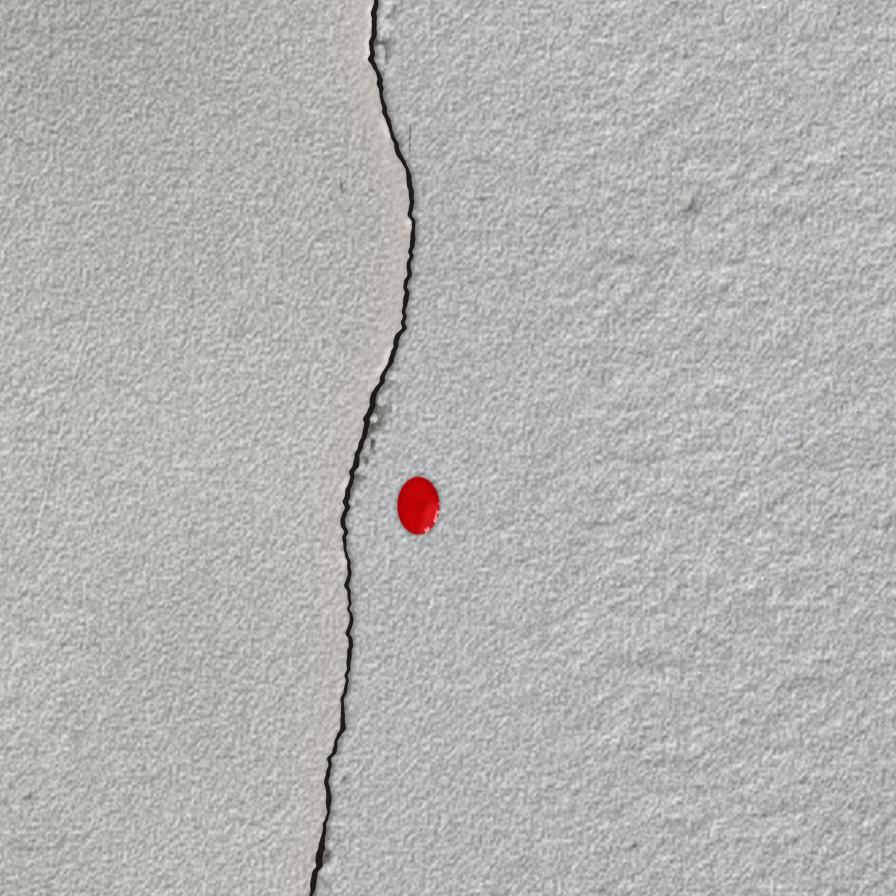
Give the GLSL for this texture, as a Shadertoy shader.

```glsl
// Painted plaster wall split by a ragged vertical crack, with a small red oval sticker.
// Relief is a noise height field lit from the upper left; the crack is a polyline
// roughened by noise, and chips, pimples and scratches are layered over the wall.

const vec2 LIGHT_STEP = vec2(-0.0012, 0.0017);
const float RELIEF = 0.27;
const float GRAIN = 0.14;
const float CRACK_WIDTH = 0.0021;
const vec3 WALL_COOL = vec3(0.695, 0.700, 0.705);
const vec3 WALL_WARM = vec3(0.715, 0.708, 0.695);
const vec3 LIP_COLOR = vec3(0.79, 0.755, 0.725);
const vec3 CRACK_COLOR = vec3(0.09, 0.08, 0.07);
const vec3 STICKER_COLOR = vec3(0.74, 0.015, 0.03);
const vec2 STICKER_CENTER = vec2(0.467, 0.4355);
const vec2 STICKER_RADII = vec2(0.0235, 0.0322);

const int CRACK_POINTS = 20;
const vec2 CRACK[CRACK_POINTS] = vec2[](
    vec2(.418, 1.01), vec2(.418, .935), vec2(.430, .876), vec2(.456, .811), vec2(.461, .766),
    vec2(.462, .724), vec2(.453, .687), vec2(.454, .659), vec2(.436, .596), vec2(.414, .544),
    vec2(.396, .486), vec2(.384, .440), vec2(.385, .388), vec2(.389, .323), vec2(.387, .232),
    vec2(.381, .193), vec2(.367, .154), vec2(.367, .108), vec2(.354, .043), vec2(.343, -.01));

// Larger lumps: centre and radius
const int LUMPS = 6;
const vec3 LUMP[LUMPS] = vec3[](
    vec3(.764, .779, .0105), vec3(.889, .505, .005), vec3(.705, .059, .006),
    vec3(.028, .115, .006), vec3(.533, .781, .004), vec3(.379, .132, .005));

float hash(vec2 p) {
    vec3 q = fract(vec3(p.xyx) * 0.1031);
    q += dot(q, q.yzx + 33.33);
    return fract((q.x + q.y) * q.z);
}

float noise(vec2 p) {
    vec2 i = floor(p), f = fract(p);
    f = f * f * (3.0 - 2.0 * f);
    return mix(mix(hash(i), hash(i + vec2(1, 0)), f.x),
               mix(hash(i + vec2(0, 1)), hash(i + vec2(1, 1)), f.x), f.y);
}

float bell(float x, float width) { return exp(-x * x / (width * width)); }

float segmentDistance(vec2 p, vec2 a, vec2 b) {
    vec2 ab = b - a;
    return length(p - a - ab * clamp(dot(p - a, ab) / dot(ab, ab), 0.0, 1.0));
}

// Plaster is smooth around the crack and coarse toward the sides
float roughness(float x) {
    return 0.2 + 0.8 * smoothstep(0.46, 0.7, x) + 0.35 * (1.0 - smoothstep(0.0, 0.15, x));
}

// Small domes, at most one in each cell
float pimples(vec2 p, float cells) {
    vec2 id = floor(p * cells), f = fract(p * cells);
    vec2 center = 0.3 + 0.4 * vec2(hash(id + 7.1), hash(id + 19.7));
    float radius = 0.1 + 0.18 * hash(id + 3.3);
    return step(0.86, hash(id)) * (1.0 - smoothstep(0.0, radius, length(f - center)));
}

float height(vec2 p) {
    float rough = roughness(p.x);
    float coarse = 1.1 * noise(p * vec2(85, 105)) + 1.6 * noise(p * vec2(30, 44) + 9.0);
    float weave = 0.8 * noise(p * vec2(240, 215));
    return weave + rough * (coarse + 0.55 * pimples(p, 38.0));
}

// Horizontal offset from the crack, corrected for its slope
float crackOffset(vec2 p) {
    float jag = 0.007 * (noise(vec2(p.y * 55.0, 2.0)) - 0.5)
              + 0.004 * (noise(vec2(p.y * 150.0, 5.0)) - 0.5);
    float offset = 1.0;
    for (int i = 0; i < CRACK_POINTS - 1; i++) {
        vec2 a = CRACK[i], b = CRACK[i + 1];
        if (p.y <= a.y && p.y > b.y) {
            float slope = (b.x - a.x) / (b.y - a.y);
            offset = (p.x - a.x - slope * (p.y - a.y) - jag) / sqrt(1.0 + slope * slope);
        }
    }
    return offset;
}

void mainImage(out vec4 fragColor, in vec2 fragCoord) {
    vec2 p = fragCoord / iResolution.xy;
    float aa = 1.0 / iResolution.y;

    // Wall tone, relief and grain
    float side = crackOffset(p);
    vec3 color = mix(WALL_WARM, WALL_COOL, smoothstep(-0.03, 0.03, side));
    color += 0.035 * (noise(p * vec2(5, 4)) - 0.5);
    color -= 0.05 * bell(length(p - vec2(0.0, 1.0)), 0.22);
    color += RELIEF * (height(p) - height(p + LIGHT_STEP));
    color += GRAIN * (noise(p * vec2(330, 310) + 40.0) - 0.5);

    // Scratches and dark nicks
    float scratch = segmentDistance(p, vec2(.101, .655), vec2(.040, .405));
    color += 0.06 * bell(scratch, 0.002) - 0.05 * bell(scratch - 0.003, 0.002);
    color -= 0.06 * bell(segmentDistance(p, vec2(0.0, .865), vec2(.04, .83)), 0.0015);
    color -= 0.22 * bell(segmentDistance(p, vec2(.380, .797), vec2(.382, .786)), 0.0018);
    color -= 0.2 * bell(segmentDistance(p, vec2(.458, .86), vec2(.457, .828)), 0.0012);

    // Lumps with a cast shadow at the lower right
    for (int i = 0; i < LUMPS; i++) {
        float r = LUMP[i].z;
        vec2 q = p - LUMP[i].xy + 0.9 * r * (vec2(noise(p * 130.0), noise(p * 130.0 + 31.0)) - 0.5);
        color -= 0.32 * bell(length(q - r * vec2(0.65, -0.5)), r * 0.85);
        color = mix(color, vec3(0.82, 0.81, 0.78), 0.85 * bell(length(q), r * 0.75));
    }

    // Pale lip on the left, crumbled chips where the crack is broken open
    float lip = smoothstep(-0.05, 0.0, side) * (1.0 - smoothstep(-0.001, 0.001, side));
    color = mix(color, LIP_COLOR, lip * mix(0.25, 0.6, smoothstep(0.3, 0.7, p.y)));
    float broken = bell(p.y - 0.97, 0.05) + 0.7 * bell(p.y - 0.51, 0.07) + 0.8 * bell(p.y - 0.035, 0.025);
    float chips = noise(p * vec2(120, 105) + 3.0);
    float crumble = broken * bell(side - 0.009, 0.011);
    color -= vec3(0.40, 0.43, 0.46) * crumble * smoothstep(0.48, 0.72, chips);
    color += 0.12 * crumble * (1.0 - smoothstep(0.2, 0.4, chips));
    float flake = smoothstep(0.68, 0.85, noise(vec2(p.y * 48.0, 11.0)));
    color += 0.13 * flake * bell(side + 0.005, 0.004);

    // Crack, soft edge shade and dark core
    float width = CRACK_WIDTH * (0.65 + 0.8 * noise(vec2(p.y * 75.0, 8.0)) + 0.55 * broken);
    color *= 1.0 - 0.3 * bell(side - 0.002, 0.0045);
    float core = 1.0 - smoothstep(width - aa * 0.7, width + aa * 0.7, abs(side));
    color = mix(color, CRACK_COLOR, 0.94 * core);

    // Sticker with shaded rim and a worn glossy corner
    vec2 s = (p - STICKER_CENTER) / STICKER_RADII;
    float rim = (length(s) - 1.0) * STICKER_RADII.x;
    color *= 1.0 - 0.18 * bell(max(rim, 0.0), 0.003);
    vec3 paint = STICKER_COLOR * (0.94 + 0.12 * noise(p * 180.0) - 0.12 * smoothstep(0.7, 1.0, length(s)));
    float gloss = smoothstep(0.25, 0.6, s.x - 0.45 * s.y) * (1.0 - smoothstep(-0.1, 0.3, s.y));
    paint += vec3(0.10, 0.08, 0.09) * gloss;
    paint += 0.5 * gloss * smoothstep(0.8, 0.95, length(s)) * smoothstep(0.5, 0.75, noise(p * 210.0));
    color = mix(color, paint, 1.0 - smoothstep(-aa, aa, rim));

    fragColor = vec4(clamp(color, 0.0, 1.0), 1.0);
}
```
